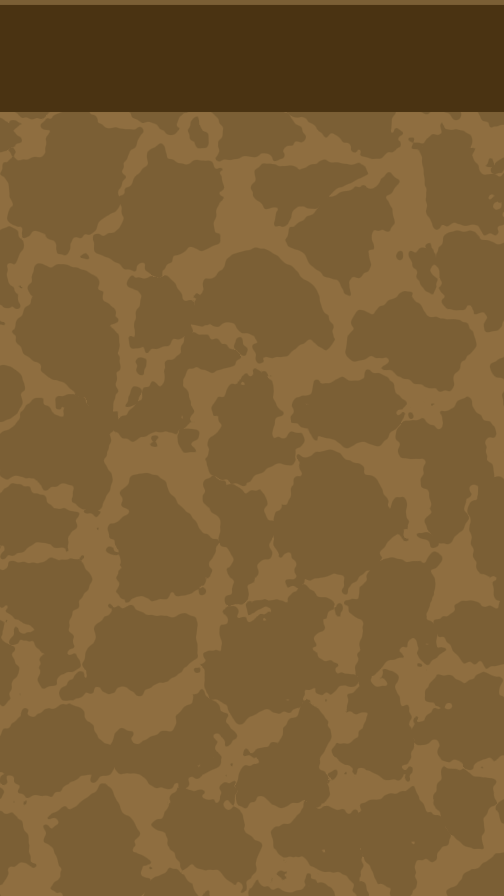
A WebGL 2 fragment shader for this texture:

```glsl
#version 300 es
precision highp float;
// Flat brown ground with a ragged network of lighter veins under a dark top band.

uniform vec2 u_resolution;
out vec4 fragColor;

const vec3 GROUND = vec3(0.482, 0.371, 0.208);
const vec3 VEIN = vec3(0.560, 0.433, 0.250);
const vec3 BAND = vec3(0.290, 0.200, 0.070);

const float BAND_BOTTOM = 0.875;    // fractions of the canvas height
const float BAND_TOP = 0.9945;
const float CELLS_ACROSS = 4.7;     // vein cells over the canvas width
const float JITTER = 0.85;          // irregularity of the cells
const float ROUNDING = 13.0;        // lower values fill the junctions more
const float VEIN_WIDTH = 0.060;     // mean half width, in cells
const float WIDTH_VARIATION = 0.23;
const float BEND = 0.38;            // slow waviness of the veins
const float RAGGED = 0.13;          // chipped edges
const float GRAIN = 0.045;          // finest nicks and islands

vec2 hash2(vec2 cell) {
    uvec2 q = uvec2(ivec2(cell)) * uvec2(1597u, 3812u) + uvec2(7919u, 104u);
    uint n = (q.x ^ (q.y * 40503u)) * 69069u;
    n = (n ^ (n >> 15)) * 74093u;
    n = (n ^ (n >> 13)) * 92821u;
    n ^= n >> 16;
    return vec2(n & 65535u, n >> 16) / 65535.0;
}

float cornerSlope(vec2 cell, vec2 offset) {
    float angle = 6.28319 * hash2(cell).x;
    return dot(vec2(cos(angle), sin(angle)), offset);
}

float gradientNoise(vec2 p) {
    vec2 i = floor(p), f = p - i;
    vec2 u = f * f * f * (f * (f * 6.0 - 15.0) + 10.0);
    vec2 e = vec2(0.0, 1.0);
    float low = mix(cornerSlope(i, f), cornerSlope(i + e.yx, f - e.yx), u.x);
    float high = mix(cornerSlope(i + e, f - e), cornerSlope(i + 1.0, f - 1.0), u.x);
    return mix(low, high, u.y);
}

vec2 noise2(vec2 p) {
    return vec2(gradientNoise(p), gradientNoise(p + vec2(37.3, 71.7)));
}

vec2 seedPoint(vec2 cell) {
    return cell + 0.5 + JITTER * (hash2(cell + 200.0) - 0.5);
}

// Distance to the cell borders, blended so that junctions thicken.
float borderDistance(vec2 p) {
    vec2 home = floor(p), nearestCell = home, toNearest = vec2(9.0);
    for (int y = -1; y <= 1; y++)
    for (int x = -1; x <= 1; x++) {
        vec2 cell = home + vec2(x, y);
        vec2 toSeed = seedPoint(cell) - p;
        if (dot(toSeed, toSeed) < dot(toNearest, toNearest)) {
            toNearest = toSeed;
            nearestCell = cell;
        }
    }
    float sum = 0.0;
    for (int y = -2; y <= 2; y++)
    for (int x = -2; x <= 2; x++) {
        if (x == 0 && y == 0) continue;
        vec2 toSeed = seedPoint(nearestCell + vec2(x, y)) - p;
        float border = dot(0.5 * (toNearest + toSeed), normalize(toSeed - toNearest));
        sum += exp(-ROUNDING * border);
    }
    return -log(sum) / ROUNDING;
}

// Positive inside a vein, negative on the ground.
float veinField(vec2 p) {
    vec2 warped = p + BEND * noise2(p * 1.4 + 11.0);
    warped += RAGGED * noise2(p * 5.0 + 23.0);
    warped += GRAIN * noise2(p * 13.0 + 5.0);
    float width = VEIN_WIDTH + WIDTH_VARIATION * gradientNoise(p * 1.9 + 51.0);
    width += RAGGED * gradientNoise(p * 4.3 + 83.0);
    width += GRAIN * gradientNoise(p * 11.0 + 17.0);
    return width - borderDistance(warped);
}

void main() {
    vec2 uv = gl_FragCoord.xy / u_resolution;
    vec2 p = gl_FragCoord.xy / u_resolution.x * CELLS_ACROSS;

    // Veins
    float field = veinField(p);
    float soft = clamp(fwidth(field), 0.0001, 0.06) * 0.7;
    float vein = smoothstep(-soft, soft, field);
    vein *= 1.0 - step(BAND_TOP, uv.y);
    vec3 color = mix(GROUND, VEIN, vein);

    // Dark band, leaving a thin strip of ground above it
    float edge = 0.6 / u_resolution.y;
    float band = smoothstep(-edge, edge, uv.y - BAND_BOTTOM)
               * smoothstep(-edge, edge, BAND_TOP - uv.y);
    fragColor = vec4(mix(color, BAND, band), 1.0);
}
```
